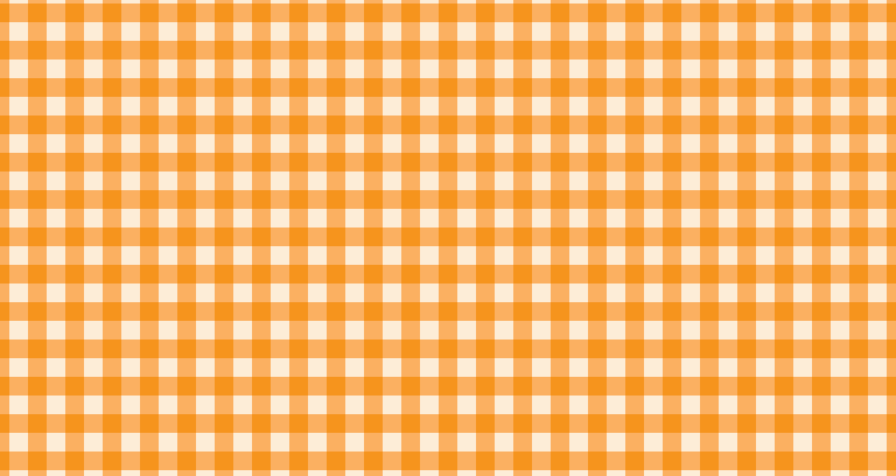
Give the GLSL for this pattern, as a Shadertoy shader.

```glsl
// Orange gingham: equal vertical and horizontal bands cross on a cream ground.
// Each band is a repeated distance function; one band gives the light orange,
// and a crossing of two gives the full orange.

const float CHECKS_ACROSS = 24.0;   // repeats over the canvas width
const float BAND_WIDTH = 0.5;       // share of one repeat
const vec2 BAND_CENTRE = vec2(0.0, 0.344); // in repeats, from the top left
const float EDGE_PIXELS = 1.2;      // width of the smoothed edge

const vec3 CREAM = vec3(0.992, 0.930, 0.845);
const vec3 LIGHT_ORANGE = vec3(0.984, 0.690, 0.380);
const vec3 FULL_ORANGE = vec3(0.965, 0.580, 0.115);

// Coverage of the repeating bands along each axis
vec2 bandCoverage(vec2 p, float edge) {
    vec2 fromCentre = abs(fract(p - BAND_CENTRE + 0.5) - 0.5);
    vec2 signedDist = fromCentre - 0.5 * BAND_WIDTH;
    return clamp(0.5 - signedDist / edge, 0.0, 1.0);
}

void mainImage(out vec4 fragColor, in vec2 fragCoord) {
    // Square repeats, measured from the top left corner
    float repeatsPerPixel = CHECKS_ACROSS / iResolution.x;
    vec2 fromTopLeft = vec2(fragCoord.x, iResolution.y - fragCoord.y);
    vec2 p = fromTopLeft * repeatsPerPixel;

    vec2 band = bandCoverage(p, EDGE_PIXELS * repeatsPerPixel);

    // Weave: ground, single band, crossing
    vec3 betweenColumns = mix(CREAM, LIGHT_ORANGE, band.y);
    vec3 onColumn = mix(LIGHT_ORANGE, FULL_ORANGE, band.y);
    fragColor = vec4(mix(betweenColumns, onColumn, band.x), 1.0);
}
```
